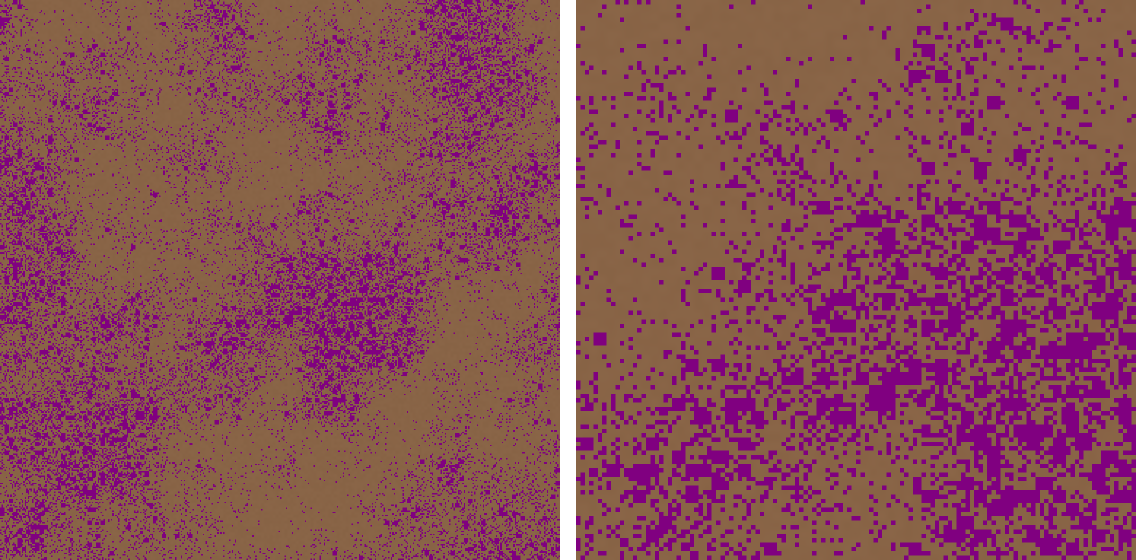
Left: the whole. Right: its middle third, enlarged.
A WebGL 2 fragment shader for this texture:

```glsl
#version 300 es
precision highp float;
// Purple square grains scattered over flat brown ground.
// A fractal value noise sets the local density; hashed cells on a fine grid
// and on a grid three times coarser then decide where grains and blocks lie.

uniform vec2 u_resolution;
out vec4 fragColor;

const vec3 GROUND = vec3(0.535, 0.392, 0.275);
const vec3 GRAIN = vec3(0.50, 0.0, 0.50);
const float CELLS = 384.0;        // fine cells across the canvas
const float BLOCK = 3.0;          // fine cells along one block side
const float PATCH_FREQ = 4.7;     // largest patches across the canvas
const float PATCH_GAIN = 0.72;    // weight kept by each finer octave
const int OCTAVES = 5;
const vec2 DENSITY_RANGE = vec2(0.33, 0.75);
const float GRAIN_BASE = 0.015;   // grain chance in bare areas
const float GRAIN_GAIN = 0.37;    // extra grain chance in dense areas
const float BLOCK_GAIN = 0.20;    // block chance in dense areas
const float GROUND_SHADE = 0.012; // faint unevenness of the ground
const float EDGE = 0.15;          // sample offset for edges, in pixels

// Integer hash of a lattice point, from 0 to 1
float hash(vec2 p, uint seed) {
  uvec2 q = uvec2(ivec2(floor(p)) + 4096);
  uint h = q.x * 1597334677u ^ q.y * 3812015801u ^ seed * 2654435769u;
  h = (h ^ (h >> 16)) * 2146121005u;
  h = (h ^ (h >> 15)) * 2221713035u;
  h ^= h >> 16;
  return float(h >> 8) / 16777216.0;
}

float valueNoise(vec2 p, uint seed) {
  vec2 i = floor(p);
  vec2 f = fract(p);
  f = f * f * (3.0 - 2.0 * f);
  float low = mix(hash(i, seed), hash(i + vec2(1.0, 0.0), seed), f.x);
  float high = mix(hash(i + vec2(0.0, 1.0), seed), hash(i + 1.0, seed), f.x);
  return mix(low, high, f.y);
}

// Patchy density from 0 (bare) to 1 (crowded)
float density(vec2 uv) {
  float sum = 0.0;
  float total = 0.0;
  float weight = 1.0;
  vec2 p = uv * PATCH_FREQ;
  for (int k = 0; k < OCTAVES; k++) {
    sum += weight * valueNoise(p, uint(k) + 11u);
    total += weight;
    weight *= PATCH_GAIN;
    p = p * 2.0 + 0.37;
  }
  return smoothstep(DENSITY_RANGE.x, DENSITY_RANGE.y, sum / total);
}

// 1 where a grain or a block covers the point, else 0
float grainMask(vec2 uv) {
  vec2 cell = floor(uv * CELLS);
  vec2 block = floor(cell / BLOCK);
  float cellDensity = density((cell + 0.5) / CELLS);
  float blockDensity = density((block + 0.5) * BLOCK / CELLS);
  float grain = step(hash(cell, 1u), GRAIN_BASE + GRAIN_GAIN * cellDensity);
  float chunk = step(hash(block, 2u), BLOCK_GAIN * blockDensity * blockDensity);
  return max(grain, chunk);
}

void main() {
  float scale = min(u_resolution.x, u_resolution.y);

  // Four samples soften the cell edges
  float cover = 0.0;
  for (int k = 0; k < 4; k++) {
    vec2 corner = vec2(k & 1, k >> 1) * 2.0 - 1.0;
    cover += 0.25 * grainMask((gl_FragCoord.xy + corner * EDGE) / scale);
  }

  // Ground with a faint shade
  vec2 uv = gl_FragCoord.xy / scale;
  float shade = (valueNoise(uv * CELLS * 0.5, 3u) - 0.5) * GROUND_SHADE;
  fragColor = vec4(mix(GROUND + shade, GRAIN, cover), 1.0);
}
```
